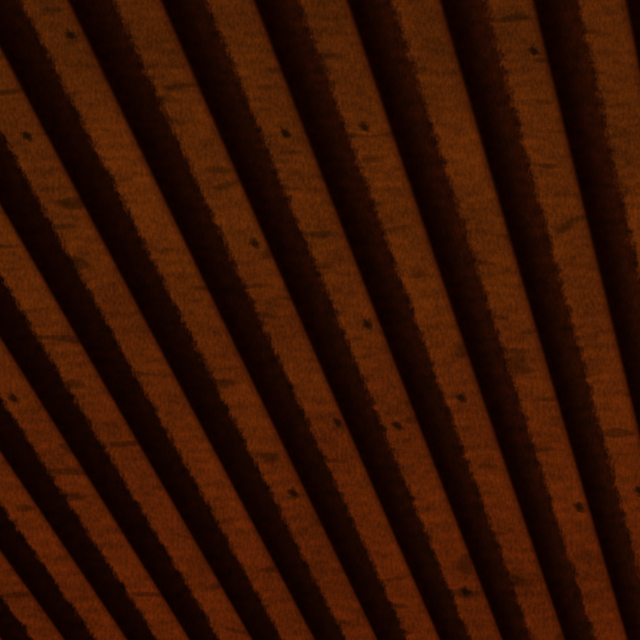
A WebGL 2 fragment shader for this pattern:

```glsl
#version 300 es
precision highp float;
// Fan of dark wooden slats separated by shadowed grooves.
// Each row is divided into equal periods whose pitch shrinks downward, so the
// edges converge; gradient noise adds grain, cracks and ragged shadow edges.

uniform vec2 u_resolution;
out vec4 fragColor;

// Fan layout, in canvas heights
const float EDGE_TOP = 0.111;      // x of one slat edge on the top row
const float EDGE_SHIFT = 0.482;    // its shift from the top row to the bottom
const float PITCH_TOP = 0.1453;
const float PITCH_BOTTOM = 0.0977;

// Profile across one period, as fractions of the pitch
const float GROOVE_WIDTH = 0.46;
const float SHADOW_SOFTNESS = 0.055;
const float RIM_SOFTNESS = 0.065;
const float EDGE_WOBBLE = 0.07;

// Wear
const float GRAIN_AMOUNT = 0.20;
const float FIBRE_AMOUNT = 0.22;
const float CRACK_AMOUNT = 0.28;
const float KNOT_ROWS = 7.0;
const float KNOT_CHANCE = 0.16;
const float KNOT_RADIUS = 0.011;

// Colours
const vec3 WOOD_HIGH = vec3(0.325, 0.137, 0.022);
const vec3 WOOD_LOW = vec3(0.325, 0.115, 0.018);
const vec3 RIM_RED = vec3(0.20, 0.052, 0.010);
const vec3 GROOVE_DEEP = vec3(0.055, 0.006, 0.001);
const vec3 GROOVE_LIT = vec3(0.152, 0.046, 0.009);

float hash(vec2 p) {
    vec3 q = fract(vec3(p.xyx) * 0.1031);
    q += dot(q, q.yzx + 33.33);
    return fract((q.x + q.y) * q.z);
}

vec2 gradient(vec2 cell) {
    float angle = 6.28318 * hash(cell);
    return vec2(cos(angle), sin(angle));
}

float gradientNoise(vec2 p) {
    vec2 i = floor(p), f = fract(p);
    vec2 u = f * f * f * (f * (f * 6.0 - 15.0) + 10.0);
    vec2 e = vec2(1.0, 0.0);
    float a = dot(gradient(i), f);
    float b = dot(gradient(i + e), f - e);
    float c = dot(gradient(i + e.yx), f - e.yx);
    float d = dot(gradient(i + e.xx), f - e.xx);
    return mix(mix(a, b, u.x), mix(c, d, u.x), u.y);
}

// Small dark knots, at most one per cell of a slat
float knots(float slatId, float across, float pitch, float y) {
    vec2 cell = vec2(slatId + 50.0, floor(y * KNOT_ROWS));
    vec2 centre = vec2(mix(0.62, 0.88, hash(cell + 7.3)),
                       mix(0.25, 0.75, hash(cell + 19.1)));
    vec2 offset = vec2((across - centre.x) * pitch,
                       (fract(y * KNOT_ROWS) - centre.y) / KNOT_ROWS);
    float present = step(hash(cell + 3.7), KNOT_CHANCE);
    float ragged = 1.0 + 0.5 * gradientNoise(offset * 180.0 + cell);
    return present * (1.0 - smoothstep(0.2, 1.0, length(offset) * ragged / KNOT_RADIUS));
}

void main() {
    vec2 p = gl_FragCoord.xy / u_resolution.y;
    float depth = 1.0 - p.y;

    // Position within the fan
    float pitch = mix(PITCH_TOP, PITCH_BOTTOM, depth);
    float fan = (p.x - EDGE_TOP - EDGE_SHIFT * depth) / pitch;
    float slatId = floor(fan);
    float across = fract(fan);
    float pixel = fwidth(fan);

    // Noise layers: broad stain, level grain, fine fibres
    vec2 slatP = p + vec2(0.0, 0.37 * slatId + 20.0);
    float bend = 0.012 * gradientNoise(slatP * 9.0);
    float stain = gradientNoise(p * 7.0 + 4.0);
    float grain = gradientNoise(vec2(slatP.x * 20.0, (slatP.y + bend) * 85.0));
    float mottle = gradientNoise(p * 65.0 + 11.0);
    float fibre = gradientNoise(p * vec2(210.0, 120.0)) + 0.6 * gradientNoise(p * 250.0 + 31.0);
    float crackLine = gradientNoise(vec2(slatP.x * 13.0, (slatP.y + bend) * 48.0) + 60.0);
    float crack = smoothstep(0.26, 0.50, crackLine);

    // Slat mask: ragged shadow on its left, crisp rim on its right
    float wobble = EDGE_WOBBLE * (0.6 * mottle + 0.4 * fibre);
    float soft = max(SHADOW_SOFTNESS, pixel);
    float slat = smoothstep(GROOVE_WIDTH - soft, GROOVE_WIDTH + soft, across + wobble);
    float rim = 1.0 - smoothstep(1.0 - max(RIM_SOFTNESS, 1.5 * pixel), 1.0, across);

    // Wood surface
    vec3 wood = mix(WOOD_LOW, WOOD_HIGH, smoothstep(0.05, 0.75, p.y + 0.2 * stain));
    wood *= 1.0 + GRAIN_AMOUNT * grain + FIBRE_AMOUNT * fibre + 0.16 * stain + 0.12 * mottle;
    wood *= 1.0 - 0.08 * smoothstep(0.7, 1.0, p.y);
    wood *= 1.0 - CRACK_AMOUNT * crack;
    wood *= 1.0 - 0.6 * knots(slatId, across, pitch, p.y);
    wood = mix(wood, RIM_RED, 0.55 * smoothstep(0.86, 0.98, across));

    // Groove: deepest beside the rim, better lit toward the upper right
    float light = mix(0.25, 1.0, smoothstep(0.1, 1.4, p.x + 0.6 * p.y));
    float lift = smoothstep(0.04, 0.40, across) * (1.0 - smoothstep(0.80, 0.92, across));
    vec3 groove = mix(GROOVE_DEEP, GROOVE_LIT, lift * light);
    groove *= 1.0 + 0.30 * mottle + 0.25 * fibre + 0.20 * grain;

    fragColor = vec4(clamp(mix(groove, wood, slat * rim), 0.0, 1.0), 1.0);
}
```
